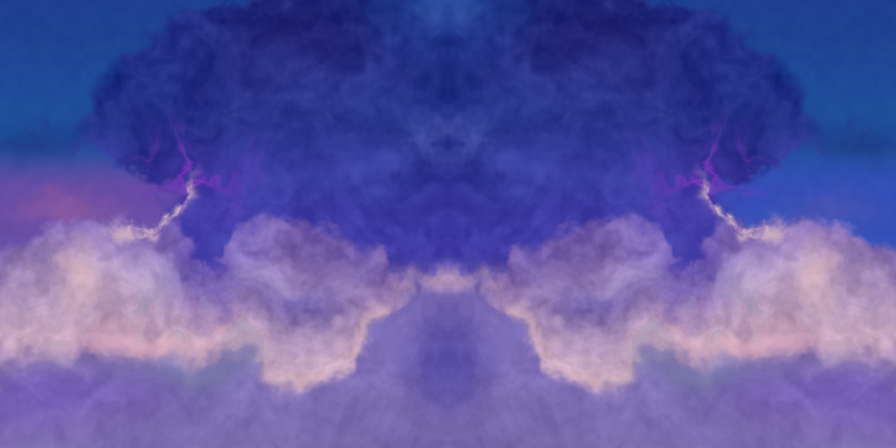
Write a Shadertoy shader that draws this background.

```glsl
// A mirrored twilight cloudscape: a dark indigo cloud over a mauve and peach bank.
// Both halves share coordinates folded about the vertical centre line; noise bends
// the outlines of each layer, and soft elliptical glows add the local colours.

float hash(vec2 p) {
    return fract(sin(dot(p, vec2(127.1, 311.7))) * 43758.545);
}

float noise(vec2 p) {
    vec2 cell = floor(p), f = fract(p);
    f = f * f * (3.0 - 2.0 * f);
    return mix(mix(hash(cell), hash(cell + vec2(1, 0)), f.x),
               mix(hash(cell + vec2(0, 1)), hash(cell + vec2(1, 1)), f.x), f.y);
}

float fbm(vec2 p) {
    float sum = 0.0, amp = 0.5;
    for (int i = 0; i < 5; i++) {
        sum += amp * noise(p);
        p = mat2(1.6, 1.2, -1.2, 1.6) * p + 7.3;
        amp *= 0.5;
    }
    return sum / 0.97;
}

// Soft ellipse: centre in xy, radii in zw
float glow(vec2 p, vec4 e) {
    vec2 d = (p - e.xy) / e.zw;
    return exp(-dot(d, d));
}

// Height of the top of the mauve bank
float bankTop(float x) {
    float notch = (x - 0.51) / 0.05;
    return 0.385 + 0.07 * smoothstep(0.12, 0.18, x) + 0.06 * smoothstep(0.16, 0.34, x)
         - 0.12 * exp(-notch * notch) - 0.07 * smoothstep(0.78, 1.0, x);
}

// Height of the lower edge of the lit peach layer
float ridge(float x) {
    return 0.365 - 0.25 * smoothstep(0.07, 0.33, x) + 0.09 * smoothstep(0.36, 0.54, x);
}

void mainImage(out vec4 fragColor, in vec2 fragCoord) {
    vec2 uv = (fragCoord - vec2(0.5 * iResolution.x, 0.0)) / iResolution.y;
    vec2 p = vec2(abs(uv.x), uv.y);
    float leftSide = smoothstep(0.1, -0.1, uv.x);

    // Noise-bent coordinates give the outlines their puffs and frayed rims
    vec2 bend = vec2(fbm(p * 9.0), fbm(p * 9.0 + 31.0)) - 0.5;
    vec2 fray = vec2(fbm(p * 40.0), fbm(p * 40.0 + 17.0)) - 0.5;
    vec2 q = p + 0.10 * bend + 0.035 * fray;
    float broad = fbm(p * 5.0 + 1.2 * bend) - 0.5;
    float puffs = fbm(p * 13.0 + 2.0 * bend) - 0.5;
    float fine = fbm(p * 45.0 + 2.0 * bend) - 0.5;

    // Sky: purple low on the left, blue on the right
    vec3 low = mix(vec3(0.20, 0.31, 0.72), vec3(0.40, 0.30, 0.65), leftSide);
    vec3 high = mix(vec3(0.12, 0.31, 0.61), vec3(0.12, 0.25, 0.57), smoothstep(0.7, 1.0, p.y));
    vec3 col = mix(low, high, smoothstep(0.57, 0.70, p.y));
    col = mix(col, vec3(0.12, 0.23, 0.52), 0.8 * glow(q, vec4(0.93, 0.69, 0.12, 0.035)));
    col = mix(col, vec3(0.58, 0.36, 0.62),
              (0.2 + 0.5 * leftSide) * glow(q, vec4(0.86, 0.53, 0.12, 0.035)));

    // Dark cloud: a dome above, narrowing to a trunk below
    float rise = (q.y - 0.7) / 0.37;
    float dome = 0.84 * sqrt(max(0.0, 1.0 - rise * rise));
    float width = mix(0.62, dome, smoothstep(0.57, 0.68, q.y));
    float darkMask = smoothstep(-0.035, 0.035, width - q.x + 0.08 * broad + 0.06 * puffs);
    vec3 dark = mix(vec3(0.25, 0.23, 0.65), vec3(0.14, 0.20, 0.54), smoothstep(0.45, 0.78, q.y));
    dark = mix(dark, vec3(0.13, 0.13, 0.45), glow(q, vec4(0.32, 0.92, 0.22, 0.16)));
    dark = mix(dark, vec3(0.13, 0.27, 0.58), 0.9 * glow(q, vec4(0.0, 1.02, 0.15, 0.12)));
    dark = mix(dark, vec3(0.28, 0.33, 0.66), glow(q, vec4(0.0, 0.69, 0.11, 0.045)));
    dark = mix(dark, vec3(0.16, 0.20, 0.56), 0.8 * glow(q, vec4(0.0, 0.685, 0.05, 0.018)));
    dark += vec3(0.11, 0.13, 0.16) * (broad + puffs) + 0.05 * fine;
    col = mix(col, dark, darkMask);

    // Magenta wisps along the trunk's outer edge
    float vein = 1.0 - smoothstep(0.0, 0.08, abs(fbm(p * 11.0 + bend + 3.0) - 0.5));
    float wisps = glow(p, vec4(0.57, 0.61, 0.11, 0.10));
    col = mix(col, vec3(0.47, 0.22, 0.74), wisps * (0.2 + 0.7 * vein));

    // Mauve bank, paler toward the peach layer
    float depth = bankTop(q.x) - q.y + 0.03 * broad + 0.03 * puffs;
    vec3 bank = mix(vec3(0.47, 0.38, 0.69), vec3(0.64, 0.54, 0.72), smoothstep(0.0, 0.2, depth));
    bank = mix(bank, vec3(0.36, 0.29, 0.67), 0.8 * glow(q, vec4(0.52, 0.40, 0.09, 0.11)));
    bank = mix(bank, vec3(0.43, 0.37, 0.68), 0.8 * glow(q, vec4(0.33, 0.33, 0.12, 0.045)));
    bank = mix(bank, vec3(0.72, 0.62, 0.72), 0.6 * glow(q, vec4(0.86, 0.36, 0.16, 0.10)));
    bank += 0.2 * broad + 0.2 * puffs + 0.12 * fine;
    col = mix(col, bank, smoothstep(-0.015, 0.02, depth));

    // Peach light gathered above the ridge, with scattered grey-green shade
    float above = q.y - ridge(q.x) + 0.03 * broad;
    float thickness = mix(0.035, 0.12, smoothstep(0.04, 0.25, p.x));
    float lit = exp(-pow(max(above, 0.0) / thickness, 2.0)) * smoothstep(-0.04, 0.03, above);
    vec3 peach = vec3(0.84, 0.69, 0.74) + 0.15 * broad + 0.15 * fine;
    col = mix(col, peach, lit * clamp(0.8 + 1.5 * puffs, 0.0, 1.0));
    float shade = smoothstep(0.03, 0.1, puffs) * glow(p, vec4(0.6, 0.27, 0.4, 0.1));
    col = mix(col, vec3(0.57, 0.56, 0.69), 0.55 * shade);
    col = mix(col, vec3(0.93, 0.71, 0.76), 0.8 * glow(q, vec4(0.68, 0.235, 0.16, 0.03)));
    col = mix(col, vec3(0.87, 0.72, 0.74), 0.7 * glow(q, vec4(0.82, 0.38, 0.045, 0.07)));

    // Lavender underside with a darker core
    float softness = mix(0.03, 0.07, smoothstep(0.3, 0.8, p.x));
    vec3 under = mix(vec3(0.51, 0.45, 0.71), vec3(0.47, 0.41, 0.70), smoothstep(0.0, 0.25, p.y));
    under = mix(under, vec3(0.36, 0.32, 0.68), 0.8 * glow(q, vec4(0.0, 0.19, 0.08, 0.10)));
    under = mix(under, vec3(0.43, 0.33, 0.70), 0.8 * glow(q, vec4(0.88, 0.10, 0.2, 0.06)));
    under += 0.13 * broad + 0.13 * puffs + 0.04 * fine;
    col = mix(col, under, smoothstep(softness, -softness, above));
    col = mix(col, vec3(0.49, 0.51, 0.68), 0.7 * glow(q, vec4(0.56, 0.17, 0.13, 0.045)));

    // Broken pale rim where the bank meets the trunk
    float rim = (q.y - 0.49 - 0.10 * smoothstep(0.65, 0.56, q.x)) / 0.024;
    rim = exp(-rim * rim) * smoothstep(0.54, 0.59, p.x) * smoothstep(0.80, 0.72, p.x);
    col = mix(col, vec3(0.78, 0.66, 0.74), rim * clamp(0.6 + 4.0 * fine, 0.0, 1.0));

    fragColor = vec4(clamp(col + 0.03 * fine, 0.0, 1.0), 1.0);
}
```
